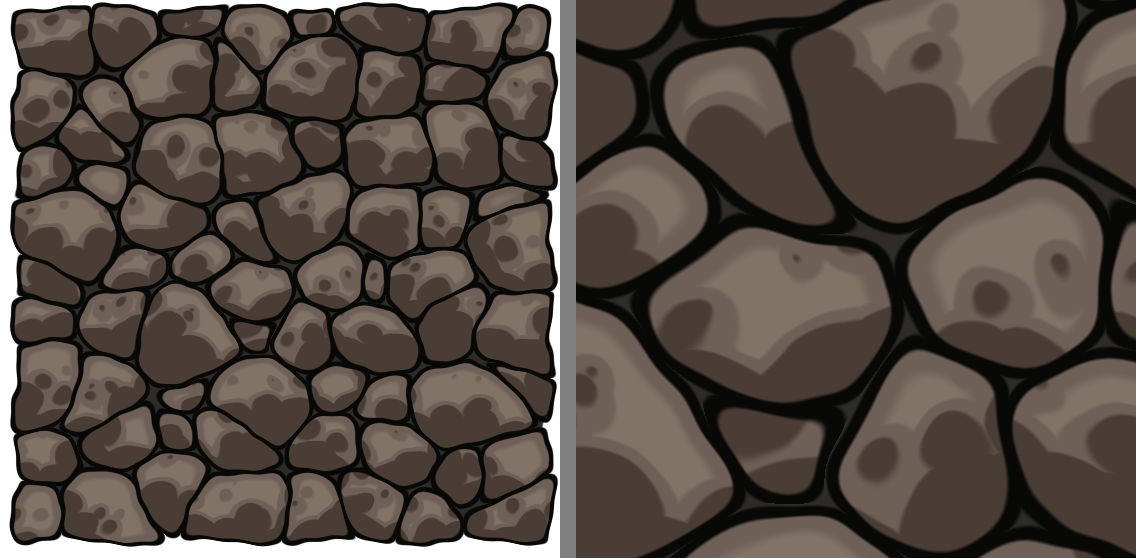
Left, the full canvas; right, a detail of the centre.
Reproduce this texture procedurally as a Shadertoy shader.

```glsl
// Cartoon wall of packed brown stones with ink outlines on a white margin.

const vec2  WALL_MIN = vec2(0.028, 0.030);
const vec2  WALL_MAX = vec2(0.985, 0.986);
const vec2  STONES = vec2(8.0, 9.0);     // columns and rows of stones
const float JITTER = 0.78;               // scatter of the stone seeds
const float SIZE_SPREAD = 0.60;          // how much big stones push others away
const float CORNER_ROUND = 0.08;         // rounding of the corners, in cells
const float INK_HALF = 0.031;            // half width of the outline, in cells
const float INK_SOFT = 0.011;
const float FACET_SCALE = 2.1;           // facets per cell
const float FACET_DEPTH = 0.95;
const float TONE_SOFT = 0.035;
const float MID_LEVEL = 0.0;
const float HIGH_LEVEL = 0.20;
const float HIGH_INSET = 0.13;           // highlights stay this far from the rim

const vec3 PAPER = vec3(1.0);
const vec3 INK = vec3(0.03, 0.03, 0.025);
const vec3 GAP = vec3(0.18, 0.17, 0.155);
const vec3 SHADE = vec3(0.29, 0.24, 0.21);
const vec3 MID = vec3(0.43, 0.375, 0.34);
const vec3 HIGH = vec3(0.505, 0.45, 0.40);

vec2 hash2(vec2 p) {
    vec2 k = vec2(dot(p, vec2(127.1, 311.7)), dot(p, vec2(269.5, 183.3)));
    return fract(sin(k) * 43758.5);
}

// Layered sines that make the outlines hand drawn
vec2 wobble(vec2 p) {
    vec2 slow = sin(p.yx * vec2(3.7, 3.1) + 1.6 * sin(p * 1.9) + vec2(0.4, 2.3));
    vec2 fast = sin(p.yx * vec2(11.3, 12.7) + 2.0 * sin(p * 5.1));
    return 0.055 * slow + 0.013 * fast;
}

vec2 stoneSeed(vec2 cell) {
    return cell + 0.5 + JITTER * (hash2(cell) - 0.5);
}

float stoneWeight(vec2 cell) {
    float h = hash2(cell + 37.0).x;
    return SIZE_SPREAD * h * h;
}

bool insideWall(vec2 cell) {
    return all(greaterThanEqual(cell, vec2(0.0))) && all(lessThan(cell, STONES));
}

// Cellular noise: distance to the nearest scattered point
float cellular(vec2 p) {
    vec2 home = floor(p);
    float nearest = 4.0;
    for (int y = -1; y <= 1; y++)
    for (int x = -1; x <= 1; x++) {
        vec2 c = home + vec2(x, y);
        vec2 d = c + hash2(c + 11.0) - p;
        nearest = min(nearest, dot(d, d));
    }
    return sqrt(nearest);
}

// Seed cell of the stone that owns p, in a weighted Voronoi diagram
vec2 owningStone(vec2 p) {
    vec2 home = floor(p), owner = home;
    float best = 1e4;
    for (int y = -2; y <= 2; y++)
    for (int x = -2; x <= 2; x++) {
        vec2 c = home + vec2(x, y);
        if (!insideWall(c)) continue;
        vec2 d = stoneSeed(c) - p;
        float power = dot(d, d) - stoneWeight(c);
        if (power < best) { best = power; owner = c; }
    }
    return owner;
}

// Depth inside the rounded stone; negative in the gaps between stones
float stoneDepth(vec2 p, vec2 owner, vec2 wallEdge) {
    vec2 home = floor(p), seed = stoneSeed(owner);
    float ownPower = dot(p - seed, p - seed) - stoneWeight(owner);
    float sum = exp(-wallEdge.x / CORNER_ROUND) + exp(-wallEdge.y / CORNER_ROUND);
    for (int y = -2; y <= 2; y++)
    for (int x = -2; x <= 2; x++) {
        vec2 c = home + vec2(x, y);
        if (!insideWall(c) || c == owner) continue;
        vec2 other = stoneSeed(c);
        float power = dot(p - other, p - other) - stoneWeight(c);
        float edge = (power - ownPower) / (2.0 * length(other - seed));
        sum += exp(-edge / CORNER_ROUND);
    }
    return -CORNER_ROUND * log(sum);
}

// Three flat tones, lit from above and broken by facets
vec3 stoneColor(vec2 p, vec2 owner, float depth) {
    vec2 mood = hash2(owner + 71.0);
    float tilt = 1.5 * (mood.x - 0.5);
    vec2 light = vec2(sin(tilt), cos(tilt));
    float facet = cellular(p * FACET_SCALE + owner * 7.3) - 0.45;
    float rim = 0.9 * mood.y * (min(depth, 0.25) - 0.14);
    float tone = dot(p - stoneSeed(owner), light) + FACET_DEPTH * facet + rim;
    float mid = smoothstep(-TONE_SOFT, TONE_SOFT, tone - MID_LEVEL);
    float top = min(tone - HIGH_LEVEL, depth - HIGH_INSET);
    float high = smoothstep(-TONE_SOFT, TONE_SOFT, top);
    return mix(mix(SHADE, MID, mid), HIGH, high);
}

void mainImage(out vec4 fragColor, in vec2 fragCoord) {
    vec2 uv = fragCoord / iResolution.xy;
    vec2 p = (uv - WALL_MIN) / (WALL_MAX - WALL_MIN) * STONES;
    p += wobble(p);
    vec2 wallEdge = min(p, STONES - p);
    vec2 owner = owningStone(p);
    float depth = stoneDepth(p, owner, wallEdge);

    // Margin and gaps first, then ink, then the stone face
    float soft = max(INK_SOFT, 0.6 * STONES.y / iResolution.y);
    float inner = smoothstep(0.09, 0.13, min(wallEdge.x, wallEdge.y));
    vec3 color = mix(PAPER, GAP, inner);
    color = mix(color, INK, smoothstep(-soft, soft, depth + INK_HALF));
    float face = smoothstep(-soft, soft, depth - INK_HALF);
    color = mix(color, stoneColor(p, owner, depth), face);
    fragColor = vec4(color, 1.0);
}
```
